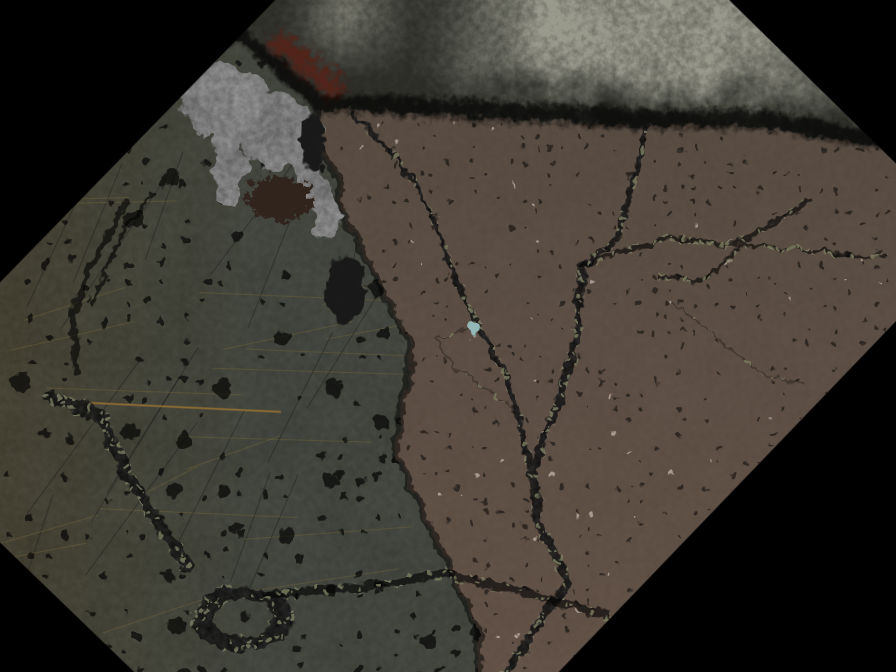
A WebGL 1 fragment shader for this texture:

```glsl
precision highp float;
// Polished mineral section: a tilted slab of brown and grey-green grains with
// a pale rock rim, a silvery inclusion, cracks, scratches and pits.
// Grain borders are sums of ramps; cracks are noise-warped polylines.
uniform vec2 u_resolution;

float px; // pixel size; the canvas is 5.76 units high

float hash(vec2 c) { return fract(sin(dot(c, vec2(127.1, 311.7))) * 43758.5); }
vec2 hash2(vec2 c) { return vec2(hash(c), hash(c + 37.4)); }
float corner(vec2 c, vec2 f) {
  float a = 6.2832 * hash(c);
  return dot(vec2(cos(a), sin(a)), f);
}
float noise(vec2 p) {
  vec2 c = floor(p), f = p - c, e = vec2(1, 0), u = f * f * (3. - 2. * f);
  return 1.4 * mix(mix(corner(c, f), corner(c + e, f - e), u.x),
    mix(corner(c + e.yx, f - e.yx), corner(c + 1., f - 1.), u.x), u.y);
}
vec2 wobble(vec2 p) { return vec2(noise(p), noise(p + 40.)); }
float fbm(vec2 p) {
  float sum = 0., amp = .5;
  for (int i = 0; i < 4; i++) {
    sum += amp * noise(p);
    p = mat2(1.6, 1.2, -1.2, 1.6) * p + 7.3;
    amp *= .5;
  }
  return sum;
}
float fill(float d) { return 1. - smoothstep(-px, px, d); }
float ramp(float a, float b, float x) { return clamp((x - a) / (b - a), 0., 1.); }
float seg(vec2 p, vec2 a, vec2 b) {
  vec2 d = b - a;
  return length(p - a - d * ramp(0., dot(d, d), dot(p - a, d)));
}
float path(vec2 p, vec4 a, vec4 b) {
  return min(seg(p, a.xy, a.zw), min(seg(p, a.zw, b.xy), seg(p, b.xy, b.zw)));
}
float blob(vec2 p, vec2 c, vec2 r) { return (length((p - c) / r) - 1.) * min(r.x, r.y); }
float specks(vec2 p, float n, float chance, float r) {
  vec2 c = floor(p * n);
  float d = length(p * n - c - .3 - .4 * hash2(c)) / n;
  return fill(d - r * (.4 + .6 * hash(c + 9.))) * step(hash(c + 5.), chance);
}

void main() {
  px = 5.76 / u_resolution.y;
  vec2 p = gl_FragCoord.xy * px;
  p.y = 5.76 - p.y;
  vec2 w = p + .035 * wobble(p * 8.) + .022 * wobble(p * 23.);
  float cloud = fbm(p * 2.2), grit = fbm(p * 17.);

  // Grain borders
  float side = 2.72 + .2 * ramp(1.25, 1.55, w.y) + .6 * ramp(1.8, 2.95, w.y)
    - .13 * ramp(3.1, 3.75, w.y) + .71 * ramp(3.9, 5.4, w.y);
  float rim = .35 + .6 * ramp(2.05, 2.75, w.x) + .13 * ramp(3.1, 5.5, w.x)
    + .16 * ramp(6.5, 7.4, w.x) - w.y;

  // Brown grain with fine pits
  vec3 brown = mix(vec3(.335, .29, .25), vec3(.375, .315, .275), p.y / 5.);
  brown += .012 * cloud + .018 * grit;
  brown *= 1. - .5 * specks(w, 9., .3, .022);
  brown += .3 * specks(w + 8., 6., .07, .018);

  // Grey-green grain: gold and dark scratches, curved gouges, pits
  vec3 moss = mix(vec3(.265, .255, .2), vec3(.255, .27, .24), ramp(.2, 2.4, p.x));
  moss += .025 * cloud + .035 * grit;
  for (int i = 0; i < 40; i++) {
    vec2 h = hash2(vec2(i, 3)), k = hash2(vec2(i, 8));
    float steep = step(.55, k.x), a = .55 * k.y - mix(.5, 1.45, steep);
    vec2 mid = vec2(3.6, 4.2) * h + vec2(0, 1.6);
    vec2 arm = (.25 + .6 * k.y) * vec2(cos(a), sin(a));
    float line = fill(seg(p, mid - arm, mid + arm) - .003);
    moss = mix(moss, mix(vec3(.43, .38, .22), vec3(.12), steep), .65 * line);
  }
  moss = mix(moss, vec3(.55, .42, .2), fill(seg(p, vec2(.7, 3.45), vec2(2.4, 3.53)) - .008));
  float gouge = min(path(w, vec4(1.08, 1.75, .76, 2.3), vec4(.62, 2.7, .66, 3.2)) - .03,
    path(w, vec4(1.3, 1.65, 1.05, 2), vec4(.92, 2.3, .8, 2.6)) - .015);
  moss *= 1. - .6 * fill(gouge);
  moss *= 1. - .65 * max(specks(w, 2.3, .36, .09), specks(w, 6., .3, .035));
  vec3 col = mix(brown, moss, fill(w.x - side));
  col *= 1. - .5 * fill(abs(w.x - side) - .035);

  // Silvery inclusion, rusty hollow, dark pits
  float silver = min(seg(w, vec2(1.85, .82), vec2(2.42, 1.15)) - .3,
    path(w, vec4(1.98, 1.65, 1.95, 1.1), vec4(2.55, 1.35, 2.84, 1.93)) - .13);
  col = mix(col, vec3(.49) + .12 * cloud + .14 * grit, fill(silver + .09 * noise(p * 5.)));
  col = mix(col, vec3(.19, .14, .11), fill(blob(w, vec2(2.4, 1.7), vec2(.28, .19)) + .09 * grit));
  float pit = min(blob(w, vec2(2.96, 2.48), vec2(.17, .29)), blob(w, vec2(2.68, 1.22), vec2(.1, .24)));
  col = mix(col, vec3(.1), fill(pit));

  // Pale rock with rust stain and dark seam
  float pale = .85 * ramp(3.5, 4.7, p.x) * (1. - .55 * ramp(6.2, 7.2, p.x));
  pale += .5 * (1. - smoothstep(0., .7, length(p - vec2(3, .1))));
  pale *= smoothstep(0., .5, rim + .25 * cloud);
  pale += (.35 * cloud + .4 * grit) * (.25 + pale);
  vec3 rock = mix(vec3(.17, .175, .15), vec3(.6, .6, .55), clamp(pale, 0., 1.));
  float rust = seg(w, vec2(2.42, .38), vec2(2.85, .75)) + .15 * grit;
  rock = mix(rock, vec3(.36, .13, .09), .8 - .8 * smoothstep(0., .17, rust));
  col = mix(col, rock, fill(-rim));
  col *= 1. - .65 * (1. - smoothstep(.03, .13, abs(rim - .06) + .05 * grit));

  // Open cracks
  vec2 fork = vec2(4.56, 4.05), bend = vec2(4.99, 2.27);
  float crack = min(path(w, vec4(3, .95, 3.4, 1.35), vec4(3.72, 1.85, 3.82, 2.2)) - .018,
    path(w, vec4(3.82, 2.2, 4.05, 2.7), vec4(4.35, 3.25, fork)) - .025);
  crack = min(crack, path(w, vec4(5.55, 1.1, 5.4, 1.65), vec4(5.3, 2.05, bend)) - .027);
  crack = min(crack, path(w, vec4(bend, 4.94, 2.9), vec4(4.8, 3.4, fork)) - .034);
  crack = min(crack, path(w, vec4(fork, 4.62, 4.5), vec4(4.87, 4.98, 4.34, 5.76)) - .038);
  crack = min(crack, path(w, vec4(.42, 3.4, .85, 3.55), vec4(1.08, 4.05, 1.6, 4.85)) - .05);
  crack = min(crack, abs(blob(w, vec2(2.08, 5.3), vec2(.34, .22))) - .06);
  col = mix(col, vec3(.09) + .1 * grit, .9 * fill(crack));

  // Mineral veins with glinting crystals
  float vein = path(w, vec4(2.3, 5.1, 3.2, 5.02), vec4(3.85, 4.92, 5.2, 5.26)) - .035;
  vein = min(vein, path(w, vec4(bend, 5.75, 2.03), vec4(6.3, 2.1, 6.95, 1.7)) - .02);
  vein = min(vein, path(w, vec4(5.65, 2.37, 6.05, 2.4), vec4(6.35, 2.1, 7.6, 2.2)) - .014);
  float faint = min(path(w, vec4(5.78, 2.6, 6.1, 2.85), vec4(6.5, 3.2, 6.9, 3.3)),
    path(w, vec4(4.05, 2.83, 3.72, 2.9), vec4(3.9, 3.15, 4.4, 3.5)));
  col *= 1. - max(.6 * fill(vein), .3 * fill(faint - .008));
  float glint = specks(w, 19., .4, .023) * fill(min(vein, min(faint, crack)) - .01);
  col = mix(col, vec3(.55, .56, .43), .7 * glint);
  col = mix(col, vec3(.58, .72, .72), fill(length(w - vec2(4.06, 2.82)) - .06));

  // Slab outline on black
  float slab = max(max(2.36 - p.x - .975 * p.y, p.x - 1.02 * p.y - 6.25),
    max(1.04 * p.x + p.y - 10.74, p.y - .965 * p.x - 4.65));
  gl_FragColor = vec4(clamp(col, 0., 1.) * fill(slab * .7), 1);
}
```
